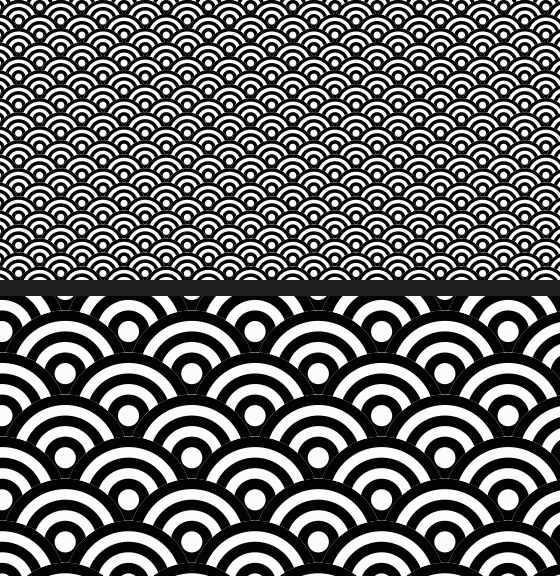
Top, the full canvas; bottom, a detail of the centre.
Write a Shadertoy shader that draws this pattern.

```glsl
// All lengths are fractions of the canvas height.
#define PERIOD 0.15065
#define ROW_STEP 0.05008
#define ANCHOR vec2(0.9703, 0.5242)
#define BANDS 6.0
#define INK vec3(0.01)
#define PAPER vec3(0.99)

// Coverage of the white bands: a central dot, then every second ring.
float bandCoverage(float radius, float pixel) {
    float bandWidth = 0.5 * PERIOD / BANDS;
    float t = max(radius / bandWidth, 0.5);
    float fromCentre = 2.0 * abs(fract(0.5 * t + 0.25) - 0.5);
    return clamp((0.5 - fromCentre) * bandWidth / pixel + 0.5, 0.0, 1.0);
}

// Offset from the nearest wave centre of a row; odd rows shift half a period.
vec2 waveOffset(vec2 p, float row) {
    float x = p.x / PERIOD - 0.5 * mod(row, 2.0);
    return vec2((fract(x + 0.5) - 0.5) * PERIOD, p.y - row * ROW_STEP);
}

void mainImage(out vec4 fragColor, in vec2 fragCoord) {
    float pixel = 1.0 / iResolution.y;
    vec2 p = fragCoord * pixel - ANCHOR;
    float nearestRow = floor(p.y / ROW_STEP);
    float white = 0.0;

    // Stack the overlapping discs from the back (upper) to the front (lower).
    for (int i = 2; i >= -1; i--) {
        float radius = length(waveOffset(p, nearestRow + float(i)));
        float disc = clamp((0.5 * PERIOD - radius) / pixel + 0.5, 0.0, 1.0);
        white = mix(white, bandCoverage(radius, pixel), disc);
    }

    fragColor = vec4(mix(INK, PAPER, white), 1.0);
}
```
